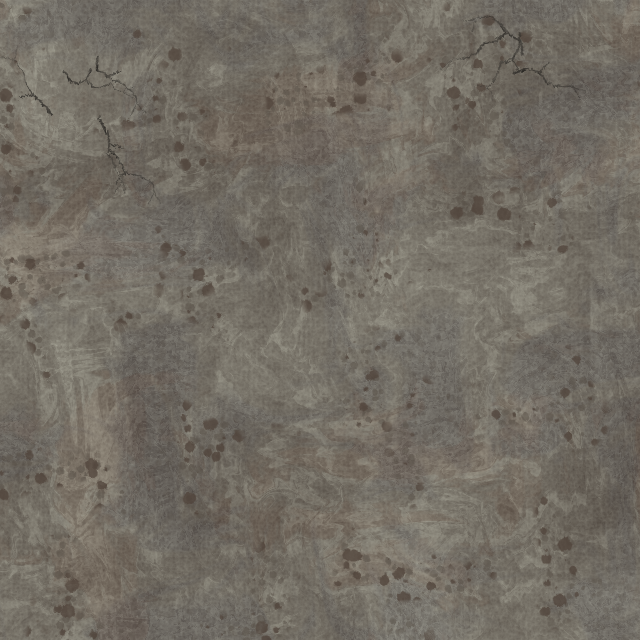
Give the GLSL for this texture, as a Shadertoy shader.

```glsl
vec2 hash2(vec2 p) {
    vec2 q = vec2(dot(p, vec2(127.1, 311.7)), dot(p, vec2(269.5, 183.3)));
    return fract(sin(q) * 43758.5);
}

// Layered, rotated and bent sines, roughly -0.8 to 0.8
float clouds(vec2 p, int octaves) {
    float sum = 0.0, amp = 0.5;
    for (int i = 0; i < octaves; i++) {
        p = mat2(0.8, 0.6, -0.6, 0.8) * p;
        p += 0.6 * sin(p.yx * 1.4 + float(i) * 1.7);
        sum += amp * sin(p.x) * sin(p.y);
        p = p * 1.9 + 2.3;
        amp *= 0.64;
    }
    return sum;
}

// Cellular distance; each cell point grows into a disc of random radius
float cells(vec2 p, float maxRadius) {
    vec2 cell = floor(p);
    float nearest = 2.0;
    for (int y = -1; y <= 1; y++)
    for (int x = -1; x <= 1; x++) {
        vec2 id = cell + vec2(x, y);
        float size = hash2(id + 71.0).x;
        nearest = min(nearest, length(id + hash2(id) - p) - maxRadius * size * size);
    }
    return nearest;
}

float segment(vec2 p, vec2 a, vec2 b) {
    vec2 ab = b - a;
    return length(p - a - ab * clamp(dot(p - a, ab) / dot(ab, ab), 0.0, 1.0));
}

// Wandering cracks with short side branches in the two upper corners
float cracks(vec2 p) {
    float ink = 0.0, pixel = 1.0 / iResolution.y;
    for (int i = 0; i < 9; i++) {
        vec2 seed = hash2(vec2(i, 5.3));
        vec2 a = vec2(i % 2 == 0 ? 0.14 : 0.83, 0.84) + (seed - 0.5) * vec2(0.2, 0.22);
        float heading = 6.28 * hash2(seed * 90.0).x;
        for (int k = 0; k < 6; k++) {
            vec2 turn = hash2(vec2(i, k) + 13.0) - 0.5;
            float angle = heading + 1.7 * turn.x;
            vec2 b = a + 0.021 * vec2(cos(angle), sin(angle));
            float width = 0.0014 - 0.0002 * float(k);
            float d = segment(p, a, b);
            if (k % 3 == 1) {
                float side = angle + (turn.y > 0.0 ? 1.0 : -1.0);
                d = min(d, segment(p, b, b + 0.022 * vec2(cos(side), sin(side))) + 0.0004);
            }
            float strength = 1.0 - 0.1 * float(k);
            ink = max(ink, strength * (1.0 - smoothstep(width - pixel * 0.5, width + pixel, d)));
            a = b;
        }
    }
    return ink;
}

void mainImage(out vec4 fragColor, in vec2 fragCoord) {
    vec2 p = fragCoord / iResolution.y;
    vec2 drift = vec2(clouds(p * 8.0 + 1.0, 5), clouds(p * 9.0 + 40.0, 5));
    float mottle = clouds(p * 46.0 + drift * 5.0, 5);
    float flakes = clouds(p * 150.0 + drift.yx * 14.0, 4);
    vec2 rough = p + 0.003 * vec2(mottle, flakes);

    // Broad stains, mottling and fine grain
    float tone = 0.65 + 0.34 * drift.x + 0.22 * mottle + 0.14 * flakes;
    tone += 0.24 * (cells(rough * 130.0, 0.0) - 0.45);
    tone += 0.22 * (cells(p * 215.0 + 17.0, 0.0) - 0.45);

    // Pitted crust in patches, pale scuffs between them
    float crust = smoothstep(-0.1, 0.4, clouds(p * 13.0 + 22.0, 5));
    tone -= 0.28 * crust * smoothstep(0.0, 0.22, flakes + 0.3 * mottle);
    tone += 0.17 * (1.0 - crust) * smoothstep(0.1, 0.35, mottle + 0.4 * drift.y);

    // Faint woven streaks
    tone += 0.025 * sin(p.x * 804.0) + 0.015 * sin(p.y * 780.0);
    tone += 0.04 * sin(p.x * 95.0 + 2.0 * sin(p.x * 41.0)) * sin(p.y * 7.0 + p.x * 19.0);

    vec3 color = mix(vec3(0.33, 0.30, 0.27), vec3(0.53, 0.515, 0.47), tone);
    color += vec3(-0.006, 0.0, 0.012) * crust;
    color += vec3(0.012, -0.004, -0.010) * smoothstep(0.1, 0.5, drift.y - 0.3 * mottle);

    // Clusters of round stains, small grey ones and larger brown ones
    float cluster = smoothstep(0.08, 0.4, clouds(p * 17.0 + 63.0, 3));
    float smallSpots = 1.0 - smoothstep(-0.1, 0.1, cells(rough * 75.0 + 9.0, 0.5));
    float largeSpots = 1.0 - smoothstep(-0.06, 0.06, cells(rough * 38.0 + 31.0, 0.42));
    color = mix(color, vec3(0.35, 0.32, 0.285), 0.55 * smallSpots * max(cluster, 0.45 * crust));
    color = mix(color, vec3(0.31, 0.26, 0.225), 0.75 * largeSpots * cluster);

    float crackInk = cracks(p + 0.0045 * vec2(mottle, flakes));
    color = mix(color, vec3(0.19, 0.18, 0.165), crackInk * (0.75 + 0.4 * flakes));
    fragColor = vec4(color, 1.0);
}
```
